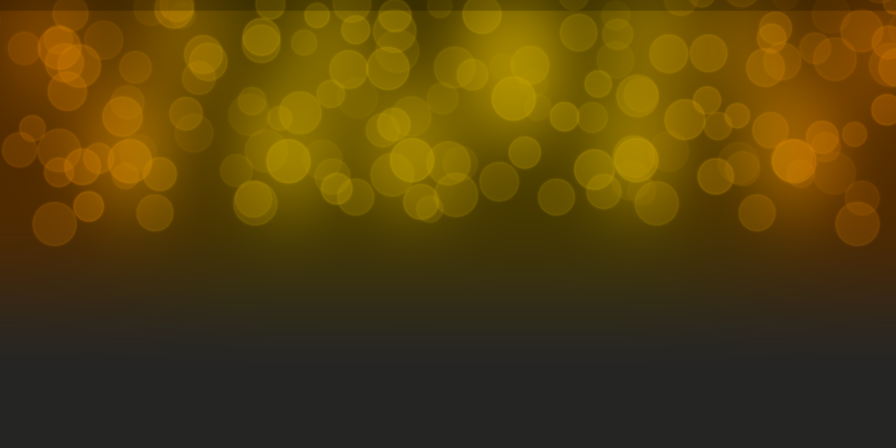
Reproduce this background procedurally as a Shadertoy shader.

```glsl
#define GLOW_SIZE 0.115
#define GLOW_GAIN 0.85
#define DISC_RADIUS 0.049
#define RIM_WIDTH 0.0035
#define CELL_SIZE 0.135
#define LAYERS 2
#define FIELD_BOTTOM 0.53
#define BAND_HEIGHT 0.024

const vec3 CHARCOAL = vec3(0.145, 0.145, 0.142);
const vec3 OLIVE = vec3(0.27, 0.215, 0.0);
const vec3 BROWN = vec3(0.31, 0.165, 0.0);
const vec3 YELLOW = vec3(0.74, 0.61, 0.0);
const vec3 ORANGE = vec3(0.82, 0.46, 0.0);

vec3 hash3(vec2 p) {
    vec3 q = fract(vec3(p.xyx) * vec3(0.1031, 0.1030, 0.0973));
    q += dot(q, q.yxz + 33.33);
    return fract((q.xxy + q.yzz) * q.zyx);
}

// Centres of the large lights, spaced unevenly along two rows
vec2 lowerLight(float i) {
    return vec2(0.29 + 0.297 * i + 0.06 * sin(1.25 * i),
                0.68 + 0.14 * exp(-4.0 * (i - 3.0) * (i - 3.0)));
}

vec2 upperLight(float i) {
    float shift = 0.14 * exp(-(i - 3.5) * (i - 3.5));
    return vec2(0.104 + 0.31 * i + shift, 0.9 + 0.02 * sin(2.0 * i));
}

float glow(vec2 offset, float size) {
    offset.y *= 0.8;
    return exp(-dot(offset, offset) / (size * size));
}

// Opacity of a translucent disc with a thin bright rim
float disc(vec2 offset, float radius, float opacity) {
    float d = length(offset) - radius;
    float pixel = 1.0 / iResolution.y;
    float fill = 1.0 - smoothstep(-pixel, pixel, d);
    float rim = exp(-d * d / (RIM_WIDTH * RIM_WIDTH));
    return opacity * (fill + 0.4 * rim);
}

// Light left uncovered by discs scattered over jittered cells
float scatteredDiscs(vec2 p, float layer) {
    float clear = 1.0;
    vec2 grid = p / CELL_SIZE + layer * vec2(0.5, 0.37);
    vec2 cell = floor(grid);
    for (int y = -1; y <= 1; y++)
    for (int x = -1; x <= 1; x++) {
        vec2 id = cell + vec2(x, y);
        vec3 rnd = hash3(id + 17.0 + 41.0 * layer);
        vec2 offset = (grid - id - rnd.xy) * CELL_SIZE;
        float radius = mix(0.026, DISC_RADIUS, rnd.z);
        float opacity = mix(0.08, 0.3, fract(rnd.z * 7.3 + rnd.x));
        opacity *= step(FIELD_BOTTOM, p.y - offset.y);
        clear *= 1.0 - disc(offset, radius, opacity);
    }
    return clear;
}

void mainImage(out vec4 fragColor, in vec2 fragCoord) {
    vec2 p = fragCoord / iResolution.y;
    float halfWidth = 0.5 * iResolution.x / iResolution.y;
    p.x += 1.0 - halfWidth;

    // Warm backdrop, fading to charcoal below
    float warmth = smoothstep(0.3, 1.0, abs(p.x - 1.0));
    vec3 light = mix(YELLOW, ORANGE, warmth);
    vec3 color = mix(CHARCOAL, mix(OLIVE, BROWN, warmth),
                     smoothstep(0.15, 0.55, p.y));

    // Two rows of soft lights, each with a disc beside it
    float energy = 0.0;
    float clear = 1.0;
    for (float i = 0.0; i < 6.0; i++) {
        vec2 offset = p - lowerLight(i);
        energy += glow(offset, GLOW_SIZE);
        clear *= 1.0 - disc(offset + vec2(0.0, 0.04), DISC_RADIUS, 0.35);
    }
    for (float i = 0.0; i < 7.0; i++) {
        vec2 offset = p - upperLight(i);
        float strength = 0.45 + 0.4 * exp(-0.4 * (i - 3.0) * (i - 3.0));
        energy += strength * glow(offset, GLOW_SIZE);
        clear *= 1.0 - disc(offset - vec2(0.04, -0.04), 0.043, 0.25);
    }
    color = mix(color, light, 1.0 - exp(-GLOW_GAIN * energy));

    // Fringe of discs along a shallow arch
    for (float i = 0.0; i < 9.0; i++) {
        vec2 center = vec2(0.122 + 0.224 * i, 0.5 + 0.065 * sin(0.3927 * i));
        float radius = DISC_RADIUS - 0.008 * mod(i, 2.0);
        clear *= 1.0 - disc(p - center, radius, 0.2);
    }

    // Scattered discs
    for (int i = 0; i < LAYERS; i++)
        clear *= scatteredDiscs(p, float(i));
    color = mix(color, light * 1.06, 1.0 - clear);

    // Shaded band along the top edge
    float pixel = 1.0 / iResolution.y;
    float band = smoothstep(-pixel, pixel, p.y - 1.0 + BAND_HEIGHT);
    color *= 1.0 - 0.22 * band;

    fragColor = vec4(color, 1.0);
}
```
